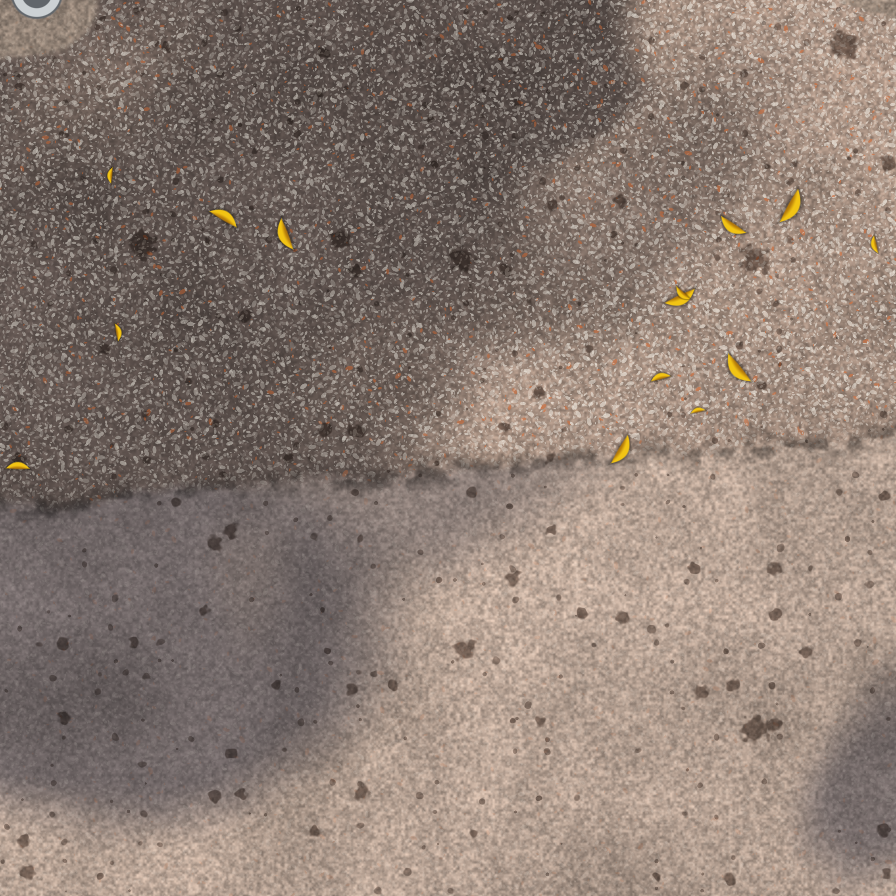
This texture is drawn by a WebGL 1 fragment shader. Its source:

```glsl
precision highp float;
uniform vec2 u_resolution;

const vec3 SHADED_AGGREGATE = vec3(0.345, 0.302, 0.285);
const vec3 SUNLIT_AGGREGATE = vec3(0.62, 0.535, 0.48);
const vec3 SHADED_ASPHALT = vec3(0.42, 0.385, 0.385);
const vec3 SUNLIT_ASPHALT = vec3(0.69, 0.61, 0.555);
const vec3 PALE_CHIP = vec3(0.92, 0.89, 0.85);
const vec3 RUST_CHIP = vec3(0.80, 0.45, 0.27);
const vec3 LEAF_YELLOW = vec3(0.95, 0.77, 0.08);
const vec3 LEAF_OCHRE = vec3(0.70, 0.47, 0.04);
const vec3 CONCRETE = vec3(0.66, 0.59, 0.53);

float hash(vec2 p) {
  vec3 q = fract(p.xyx * 0.1031);
  q += dot(q, q.yzx + 33.33);
  return fract((q.x + q.y) * q.z);
}

vec2 hash2(vec2 p) {
  return vec2(hash(p), hash(p + 47.3));
}

float noise(vec2 p) {
  vec2 i = floor(p), f = fract(p);
  f *= f * (3.0 - 2.0 * f);
  vec2 e = vec2(1.0, 0.0);
  return mix(mix(hash(i), hash(i + e.xy), f.x),
             mix(hash(i + e.yx), hash(i + e.xx), f.x), f.y);
}

float fbm(vec2 p) {
  float sum = 0.0, weight = 0.5;
  for (int i = 0; i < 4; i++) {
    sum += weight * noise(p);
    p = p * 2.03 + 17.1;
    weight *= 0.5;
  }
  return sum / 0.9375;
}

vec2 rotate(vec2 p, float a) {
  return vec2(cos(a) * p.x + sin(a) * p.y, cos(a) * p.y - sin(a) * p.x);
}

// Soft ellipse: one inside, zero outside
float blob(vec2 p, vec2 center, vec2 radii, float angle, float soft) {
  float d = length(rotate(p - center, angle) / radii);
  return 1.0 - smoothstep(1.0 - soft, 1.0 + soft, d);
}

// Stone chips: x is coverage, y is a random tone
vec2 chips(vec2 p, float cells, float pixel) {
  vec2 g = p * cells, best = vec2(0.0);
  float aa = pixel * cells * 0.7;
  for (int j = -1; j <= 1; j++) {
    for (int i = -1; i <= 1; i++) {
      vec2 cell = floor(g) + vec2(i, j);
      float size = hash(cell + 7.3);
      vec2 d = rotate(g - cell - hash2(cell + cells), 3.14 * hash(cell + 91.7));
      float edge = length(d * vec2(1.0, 1.8)) - mix(0.2, 0.52, size * size);
      float cover = 1.0 - smoothstep(-aa, aa, edge);
      if (cover > best.x) best = vec2(cover, hash(cell + 3.7));
    }
  }
  return best;
}

// Scattered ragged stains, present in a share of the cells
float stains(vec2 p, float cells, float share, float radius) {
  vec2 g = p * cells, cell = floor(g);
  vec2 center = cell + 0.3 + 0.4 * hash2(cell + 13.0);
  float r = radius * (0.5 + hash(cell + 5.1));
  float d = length(g - center) + r * 0.9 * (noise(p * 190.0) - 0.5);
  return step(hash(cell + 29.0), share) * (1.0 - smoothstep(r * 0.7, r * 1.2, d));
}

float sunlight(vec2 p, float upper) {
  vec2 q = p + 0.07 * (vec2(fbm(p * 6.0), fbm(p * 6.0 + 31.0)) - 0.5);
  float edge = 0.59 + 0.12 * smoothstep(0.79, 0.92, q.y)
             - 0.12 * (1.0 - smoothstep(0.50, 0.64, q.y));
  float width = mix(0.10, 0.035, smoothstep(0.65, 0.9, q.y));
  float top = smoothstep(edge - width, edge + width, q.x);
  top *= 1.0 - 0.5 * blob(q, vec2(0.71, 0.77), vec2(0.19, 0.10), 0.75, 0.6);
  top += 0.35 * blob(q, vec2(0.11, 0.91), vec2(0.11, 0.06), 0.7, 0.8);
  top += 0.28 * blob(q, vec2(0.47, 0.58), vec2(0.13, 0.06), 0.2, 0.8);
  float low = 1.0 - blob(q, vec2(0.14, 0.29), vec2(0.29, 0.20), 0.12, 0.22);
  low *= 1.0 - 0.6 * blob(q, vec2(0.40, 0.43), vec2(0.24, 0.09), 0.25, 0.5);
  low *= 1.0 - 0.9 * blob(q, vec2(1.0, 0.13), vec2(0.085, 0.12), -0.5, 0.4);
  low += 0.22 * blob(q, vec2(0.29, 0.36), vec2(0.04, 0.06), 0.0, 0.8);
  return clamp(mix(low, top, upper), 0.0, 1.0);
}

void main() {
  float pixel = 1.0 / min(u_resolution.x, u_resolution.y);
  vec2 p = gl_FragCoord.xy * pixel;
  float mottle = fbm(p * 9.0 + 3.0);

  // Two road surfaces meeting at a ragged seam
  float seam = p.y - 0.43 - 0.085 * p.x - 0.035 * (fbm(p * 14.0) - 0.5);
  float upper = smoothstep(-0.008, 0.012, seam);
  float light = sunlight(p, upper);
  vec3 color = mix(mix(SHADED_ASPHALT, SUNLIT_ASPHALT, light),
                   mix(SHADED_AGGREGATE, SUNLIT_AGGREGATE, light), upper);
  color *= 0.82 + 0.36 * mottle;

  // Fine grain, then pale chips
  float grain = 0.6 * noise(p * 260.0) + 0.4 * noise(p * 430.0 + 9.0) - 0.5;
  color *= 1.0 + grain * mix(0.36, 0.5, light);
  float bare = upper * smoothstep(-0.01, 0.10, seam + 0.08 * mottle);
  for (int i = 0; i < 2; i++) {
    vec2 chip = chips(p, 118.0 + 72.0 * float(i), pixel);
    vec3 stone = mix(PALE_CHIP, RUST_CHIP, step(0.965, chip.y));
    stone *= mix(0.80, 1.0, light);
    color = mix(color, stone, chip.x * (0.2 + 0.65 * chip.y) * mix(0.17, 0.85, bare));
  }

  // Damp seam, stains and pits
  float crack = exp(-pow(seam / 0.012, 2.0)) * smoothstep(0.3, 0.7, noise(p * 85.0));
  color *= 1.0 - 0.32 * crack;
  float dirt = max(stains(p, 9.0, 0.25, 0.10), stains(p + 0.37, 24.0, 0.15, 0.13));
  dirt = max(dirt, 0.8 * stains(p + 0.71, 58.0, 0.10, 0.17));
  color = mix(color, color * vec3(0.55, 0.51, 0.49), dirt * 0.85);

  // Concrete corners and a metal ring
  vec2 ragged = p + 0.02 * (fbm(p * 40.0) - 0.5);
  float slab = blob(ragged, vec2(0.03, 1.0), vec2(0.078, 0.065), 0.0, 0.08);
  slab = max(slab, blob(ragged, vec2(0.99, 1.01), vec2(0.05, 0.025), 0.0, 0.1));
  color = mix(color, CONCRETE * (0.9 + 0.5 * grain), slab * 0.85);
  float rim = length(p - vec2(0.041, 1.008));
  color = mix(color, vec3(0.38, 0.40, 0.42), 1.0 - smoothstep(0.028, 0.028 + pixel * 2.0, rim));
  float ring = 1.0 - smoothstep(0.004, 0.004 + pixel * 1.5, abs(rim - 0.022));
  color = mix(color, vec3(0.80, 0.82, 0.83), ring);

  // Curved fallen leaves, mostly on the right
  for (int i = 0; i < 14; i++) {
    vec2 seed = vec2(float(i) * 7.0 + 2.0, 19.0);
    float right = step(float(i), 8.5);
    vec2 center = mix(vec2(0.02, 0.40), vec2(0.68, 0.42), right)
                + hash2(seed) * mix(vec2(0.36, 0.47), vec2(0.30, 0.36), right);
    float halfLength = mix(0.008, 0.021, hash(seed + 3.0));
    vec2 d = rotate(p - center, 6.28 * hash(seed + 8.0)) / halfLength;
    d.y += 0.25 * d.x * d.x - 0.1;
    float shape = abs(d.y) - 0.30 * (1.0 - d.x * d.x);
    float aa = pixel / halfLength;
    color *= 1.0 - 0.35 * (1.0 - smoothstep(0.0, 0.25, shape));
    vec3 leaf = mix(LEAF_OCHRE, LEAF_YELLOW, smoothstep(-0.25, 0.05, d.y));
    color = mix(color, leaf, 1.0 - smoothstep(-aa, aa, shape));
  }
  gl_FragColor = vec4(clamp(color, 0.0, 1.0), 1.0);
}
```
